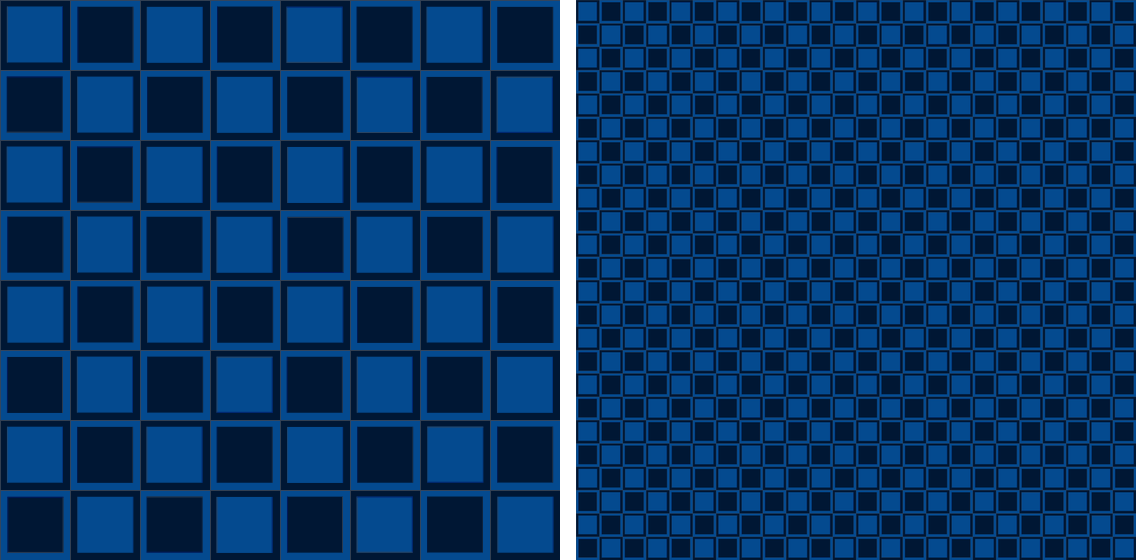
Left, the tile; right, the same tile 3 across and 3 down.
Reproduce this pattern procedurally as a three.js fragment shader.

```glsl
// Checkerboard of 8 by 8 framed squares in two blues, alternating light and dark.
// Each cell holds a slightly shifted inner square with thin coloured fringes,
// and hairline grey seams run along the cell borders. Cell ids wrap, so it tiles.
varying vec2 vUv;

const float CELLS = 8.0;
const float INNER_HALF = 0.4;       // half side of the inner square, in cells
const float HAIRLINE = 0.0125;      // width of seams and fringes, in cells
const float SHIFT = 0.014;          // range of the inner square's offset

const vec3 BLUE = vec3(0.016, 0.29, 0.56);
const vec3 DARK = vec3(0.0, 0.09, 0.205);
const vec3 GREY = vec3(0.22, 0.27, 0.34);
const vec3 NAVY = vec3(0.0, 0.10, 0.42);

float hash(vec2 p) {
  return fract(sin(dot(p, vec2(127.1, 311.7))) * 43758.5453);
}

// Smoothed coverage of the interval from lo to hi
float band(float x, float lo, float hi, float px) {
  return clamp((x - lo) / px + 0.5, 0.0, 1.0)
       - clamp((x - hi) / px + 0.5, 0.0, 1.0);
}

// Hairlines just inside the low (x) and high (y) ends of the inner square
vec2 edgePair(float x, float px) {
  return vec2(band(x, -INNER_HALF, -INNER_HALF + HAIRLINE, px),
              band(x, INNER_HALF - HAIRLINE, INNER_HALF, px));
}

// Tints one edge grey and the opposite one navy; flip swaps the two
vec3 addFringes(vec3 color, vec2 edges, float flip, float strength) {
  vec2 e = mix(edges, edges.yx, flip) * strength;
  color = mix(color, GREY, e.x);
  return mix(color, NAVY, e.y);
}

void main() {
  vec2 grid = vUv * CELLS;
  vec2 px = max(fwidth(grid), vec2(0.0001));
  vec2 id = mod(floor(grid), CELLS);
  vec2 local = fract(grid);
  float lightInner = mod(id.x + id.y, 2.0);

  // Inner square, nudged a little in each cell
  vec2 jitter = vec2(hash(id + 3.1), hash(id + 17.7)) - 0.5;
  vec2 p = local - 0.5 - jitter * vec2(SHIFT, SHIFT * 0.5) - vec2(0.0, 0.004);
  float spanX = band(p.x, -INNER_HALF, INNER_HALF, px.x);
  float spanY = band(p.y, -INNER_HALF, INNER_HALF, px.y);
  vec3 frame = mix(BLUE, DARK, lightInner);
  vec3 inner = mix(DARK, BLUE, lightInner);
  vec3 color = mix(frame, inner, spanX * spanY);

  // Fringes: always on the sides, now and then on top and bottom
  float sideStrength = mix(0.25, 0.85, hash(id + 29.3));
  float capStrength = 0.8 * step(0.8, hash(id + 41.9));
  float capFlip = step(0.5, hash(id + 53.5));
  color = addFringes(color, edgePair(p.x, px.x) * spanY, 1.0 - lightInner, sideStrength);
  color = addFringes(color, edgePair(p.y, px.y) * spanX, capFlip, capStrength);

  // Seams along the left and top border of every cell
  float seamX = band(local.x, 0.0, HAIRLINE, px.x);
  float seamY = band(local.y, 1.0 - HAIRLINE, 1.0, px.y);
  color = mix(color, GREY, max(seamX, seamY));

  gl_FragColor = vec4(color, 1.0);
}
```
